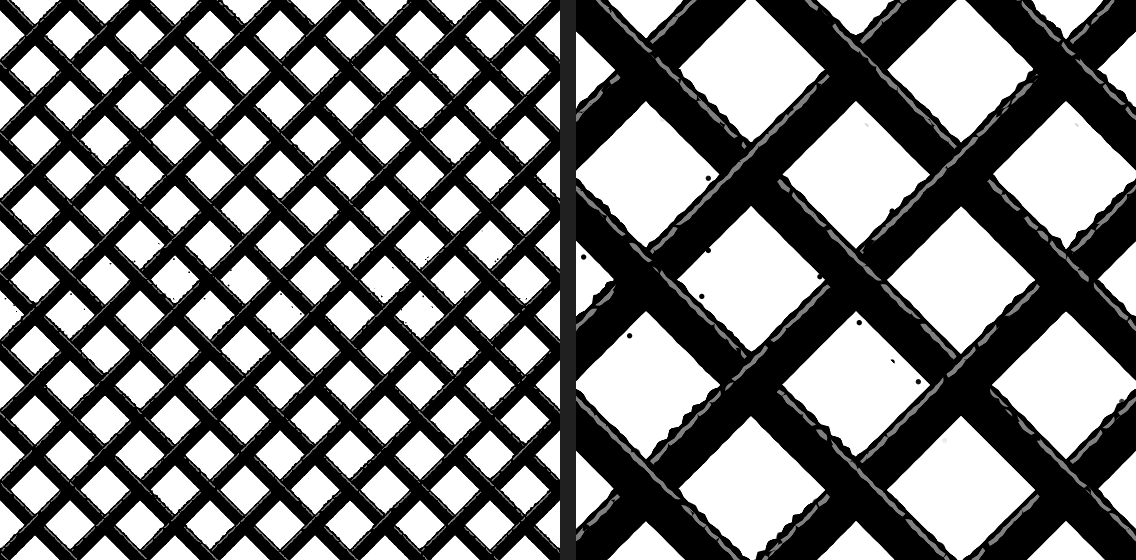
Left, the full canvas; right, a detail of the centre.
Reproduce this pattern procedurally as a Shadertoy shader.

```glsl
// Woven diagonal lattice of black straps with worn edges and thin grey highlights.
const float TAU = 6.2831853;
const float REPEATS = 8.0;       // crossings per canvas side
const float HALF_WIDTH = 0.146;  // strap half width, in repeats
const float SHINE_AT = 0.104;    // highlight offset from the strap centre
const float SHINE_WIDTH = 0.028;
const vec3 PAPER = vec3(1.0);
const vec3 STRAP = vec3(0.0);
const vec3 SHINE = vec3(0.5);

vec2 hash2(vec2 cell) {
    vec3 q = fract(cell.xyx * vec3(0.1031, 0.1030, 0.0973));
    q += dot(q, q.yzx + 33.33);
    return fract((q.xx + q.yz) * q.zy);
}

// Distance to the nearest scattered point; wraps over the unit square.
float cellular(vec2 uv, float count) {
    vec2 p = uv * count;
    vec2 base = floor(p);
    float nearest = 2.0;
    for (int y = -1; y <= 1; y++) {
        for (int x = -1; x <= 1; x++) {
            vec2 cell = base + vec2(x, y);
            vec2 point = cell + hash2(mod(cell, count));
            nearest = min(nearest, distance(p, point));
        }
    }
    return nearest;
}

// Slow drift between smooth and ragged areas, from 0 to 1.
float wearAmount(vec2 uv) {
    float s = sin(TAU * (3.0 * uv.x + 2.0 * uv.y) + 1.0);
    s += sin(TAU * (5.0 * uv.y - 4.0 * uv.x) + 2.0 * sin(TAU * 7.0 * uv.x));
    return 0.5 + 0.25 * s;
}

// Antialiased coverage of a signed distance.
float fill(float d, float pixel) {
    return clamp(0.5 - d / pixel, 0.0, 1.0);
}

// Signed distance to a strap, ragged mostly on its lit side.
float strap(float offset, float rough) {
    return abs(offset) - HALF_WIDTH - rough * (offset > 0.0 ? 1.0 : 0.2);
}

// Highlight coverage; a strap running below hides its line at the crossing.
float shine(float offset, float across, bool over, float shift, float pixel) {
    float line = fill(abs(offset - SHINE_AT - shift) - 0.5 * SHINE_WIDTH, pixel);
    float visible = over ? 1.0 : fill(HALF_WIDTH + 0.01 - abs(across), pixel);
    return line * visible;
}

// Sparse round crumbs gathered near the strap edges at mid height.
float crumbs(vec2 uv, float edge, float count, float pixel) {
    vec2 cell = floor(uv * count);
    vec2 rnd = hash2(mod(cell, count) + 17.0);
    float near = step(edge, 0.07) * smoothstep(0.8, 0.95, -cos(TAU * uv.y));
    float d = (length(fract(uv * count) - 0.5) - 0.4) * REPEATS / count;
    return step(0.985, rnd.x) * near * fill(d, pixel);
}

void mainImage(out vec4 fragColor, in vec2 fragCoord) {
    vec2 uv = fragCoord / iResolution.xy;
    vec2 p = uv * REPEATS;
    float pixel = REPEATS / min(iResolution.x, iResolution.y);

    // Diagonal coordinates: falling straps at whole x, rising straps at whole y
    vec2 diagonal = vec2(p.x + p.y, p.x - p.y);
    vec2 index = round(diagonal);
    vec2 offset = (diagonal - index) * vec2(1.0, -1.0);
    bool fallingOver = mod(index.x + index.y, 2.0) < 0.5;

    // Ragged edges
    float grain = cellular(uv, 128.0);
    float rough = 0.055 * wearAmount(uv) * max(0.65 - grain, 0.0);
    float edge = min(strap(offset.x, rough), strap(offset.y, rough));
    float ink = max(fill(edge, pixel), crumbs(uv, edge, 256.0, pixel));

    // Broken highlights
    float shift = 0.02 * (grain - 0.4);
    float lit = max(shine(offset.x, offset.y, fallingOver, shift, pixel),
                    shine(offset.y, offset.x, !fallingOver, shift, pixel));
    lit *= 1.0 - smoothstep(0.6, 0.7, grain);

    vec3 color = mix(PAPER, STRAP, ink);
    color = mix(color, SHINE, lit);
    fragColor = vec4(color, 1.0);
}
```
